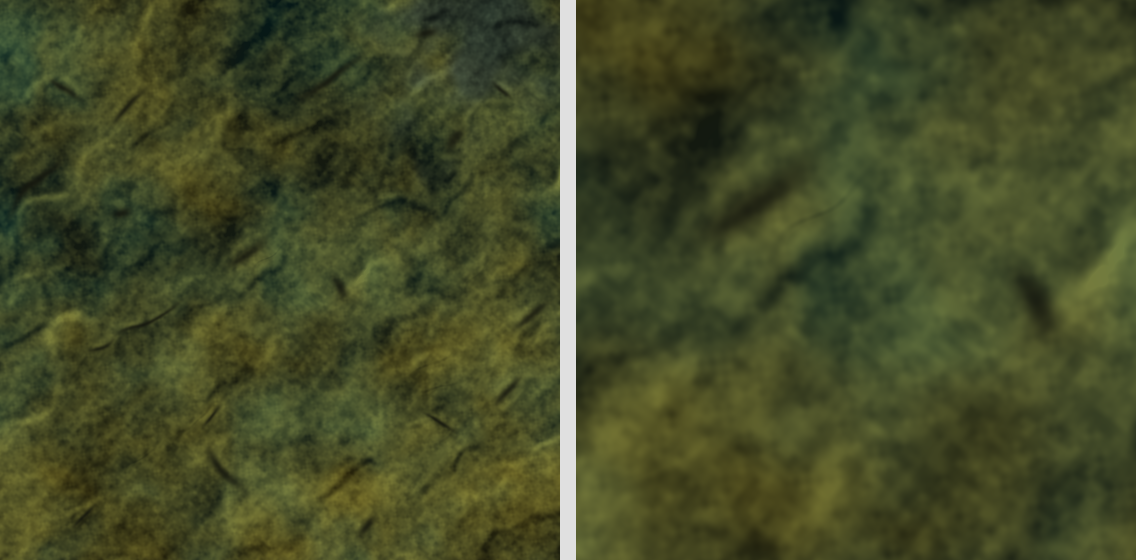
Left: the whole. Right: its middle third, enlarged.
Write a WebGL 2 fragment shader that draws this texture.

```glsl
#version 300 es
precision highp float;
// Mossy, weathered rock with lumpy facets, slanted cracks and fine grain.

uniform vec2 u_resolution;
out vec4 outColor;

const vec3 SHADE = vec3(0.100, 0.128, 0.080);
const vec3 MOSS = vec3(0.415, 0.438, 0.215);
const vec3 CRACK = vec3(0.075, 0.080, 0.050);
const vec3 WARM_SHIFT = vec3(0.050, 0.004, -0.044);
const vec3 COOL_SHIFT = vec3(-0.064, -0.004, 0.034);
const vec3 GULLY = vec3(0.12, 0.15, 0.14);

const float BASE_TONE = 0.485;
const float PATCH_SCALE = 5.5;
const float PATCH_STRENGTH = 1.15;
const float FACET_SCALE = 11.0;
const float FACET_SOFTNESS = 13.0;
const float FACET_STRENGTH = 0.24;
const float RELIEF_STEP = 0.011;
const float RELIEF_STRENGTH = 0.85;
const float CREASE_STRENGTH = 0.10;
const float CRACK_SCALE = 5.0;
const float CRACK_SHARE = 0.75;
const float CROSS_SHARE = 0.25;
const float CRACK_WIDTH = 0.0062;
const float SLANT = 0.68;
const float GRAIN_SCALE = 100.0;
const float GRAIN_STRENGTH = 0.66;
const vec2 LIGHT = vec2(-0.75, 0.66);

float hash(vec2 p) {
    vec3 q = fract(vec3(p.xyx) * 0.1031);
    q += dot(q, q.yzx + 33.33);
    return fract((q.x + q.y) * q.z);
}

vec2 hash2(vec2 p) {
    return vec2(hash(p), hash(p + vec2(41.7, 19.3)));
}

mat2 rotation(float a) {
    return mat2(cos(a), -sin(a), sin(a), cos(a));
}

float noise(vec2 p) {
    vec2 i = floor(p), f = fract(p);
    f = f * f * (3.0 - 2.0 * f);
    return mix(mix(hash(i), hash(i + vec2(1, 0)), f.x),
               mix(hash(i + vec2(0, 1)), hash(i + vec2(1, 1)), f.x), f.y);
}

// Layered noise centred on zero
float fbm(vec2 p, int octaves) {
    float sum = 0.0, amp = 0.5;
    for (int i = 0; i < octaves; i++) {
        sum += amp * (noise(p) - 0.5);
        p = rotation(0.9) * p * 2.03 + 17.0;
        amp *= 0.55;
    }
    return sum;
}

// Soft cellular facets, each a randomly tilted plane
float facets(vec2 p) {
    p = rotation(SLANT) * p * FACET_SCALE * vec2(0.75, 1.0);
    vec2 cell = floor(p);
    float sum = 0.0, weight = 0.0;
    for (int y = -1; y <= 1; y++)
    for (int x = -1; x <= 1; x++) {
        vec2 id = cell + vec2(x, y);
        vec2 d = p - id - 0.15 - 0.7 * hash2(id);
        vec2 tilt = hash2(id + 7.0) - 0.5;
        float w = exp(-FACET_SOFTNESS * dot(d, d));
        sum += w * (hash(id + 3.0) - 0.5 + 1.2 * dot(tilt, d));
        weight += w;
    }
    return sum / max(weight, 1e-6);
}

float relief(vec2 p) {
    return 0.7 * facets(p) + 1.1 * fbm(rotation(SLANT) * p * vec2(13.0, 17.0), 3);
}

// x: depth of the crack, y: lit lip above it
vec2 cracks(vec2 p) {
    vec2 cell = floor(p * CRACK_SCALE), result = vec2(0.0);
    for (int y = -1; y <= 1; y++)
    for (int x = -1; x <= 1; x++) {
        vec2 id = cell + vec2(x, y);
        vec2 centre = (id + hash2(id + 11.0)) / CRACK_SCALE;
        vec2 r = hash2(id + 23.0);
        float turn = 0.6 * (r.x - 0.5) - 1.45 * step(hash(id + 43.0), CROSS_SHARE);
        vec2 d = rotation(SLANT + turn) * (p - centre);
        float reach = mix(0.03, 0.11, r.y * r.y);
        d.y += 0.003 * sin(d.x * 45.0 + r.x * 6.28);
        float taper = 1.0 - smoothstep(0.1, 1.0, abs(d.x) / reach);
        float present = step(hash(id + 31.0), CRACK_SHARE) * taper;
        float line = d.y / (CRACK_WIDTH * mix(0.6, 1.4, hash(id + 37.0)));
        float lip = line - 2.3;
        result = max(result, present * exp(-vec2(line * line, 0.6 * lip * lip)));
    }
    return result;
}

void main() {
    vec2 uv = gl_FragCoord.xy / u_resolution;
    vec2 p = uv * vec2(u_resolution.x / u_resolution.y, 1.0);
    vec2 warp = vec2(fbm(p * 9.0, 3), fbm(p * 9.0 + 50.0, 3));
    vec2 q = p + 0.07 * warp;

    // Brightness from patches, lit relief and grain
    float height = relief(q);
    float lit = height - relief(q + LIGHT * RELIEF_STEP);
    float tone = BASE_TONE + PATCH_STRENGTH * fbm(q * PATCH_SCALE + 5.0, 3);
    tone += FACET_STRENGTH * height + RELIEF_STRENGTH * lit;
    tone += GRAIN_STRENGTH * fbm(p * GRAIN_SCALE, 2);
    tone += 0.06 * (1.0 - smoothstep(0.0, 0.4, uv.y));

    // Slanted creases, cracks and scattered hollows
    float fold = abs(fbm(rotation(SLANT) * q * vec2(7.0, 13.0) + 70.0, 2));
    float crease = (1.0 - smoothstep(0.0, 0.04, fold)) * smoothstep(0.4, 0.7, noise(p * 8.0 + 30.0));
    vec2 crack = cracks(p + 0.035 * warp);
    float hollow = smoothstep(0.16, 0.34, fbm(q * 12.0 + 90.0, 2));
    tone += 0.16 * crack.y - CREASE_STRENGTH * crease - 0.38 * hollow;

    // Ochre below, teal at the left edge, a dim gully at the upper right
    float left = 1.0 - smoothstep(0.0, 0.11, uv.x + 0.2 * warp.x);
    left *= smoothstep(0.15, 0.35, uv.y);
    vec2 gullyOffset = (uv - vec2(0.87, 0.91)) * vec2(0.8, 1.2) + 0.4 * warp;
    float gully = 1.0 - smoothstep(0.06, 0.24, length(gullyOffset));
    float warmth = 2.3 * fbm(q * 8.0 + 130.0, 3) + 0.4 * (1.0 - smoothstep(0.0, 0.45, uv.y));
    warmth -= 0.9 * left + 0.3 * gully;

    vec3 color = mix(SHADE, MOSS, clamp(tone, -0.1, 1.15));
    color += max(warmth, 0.0) * WARM_SHIFT + max(-warmth, 0.0) * COOL_SHIFT;
    color = mix(color, GULLY * (0.4 + 1.3 * tone), 0.7 * gully);
    color = mix(color, CRACK, 0.75 * crack.x);
    outColor = vec4(clamp(color, 0.0, 1.0), 1.0);
}
```
